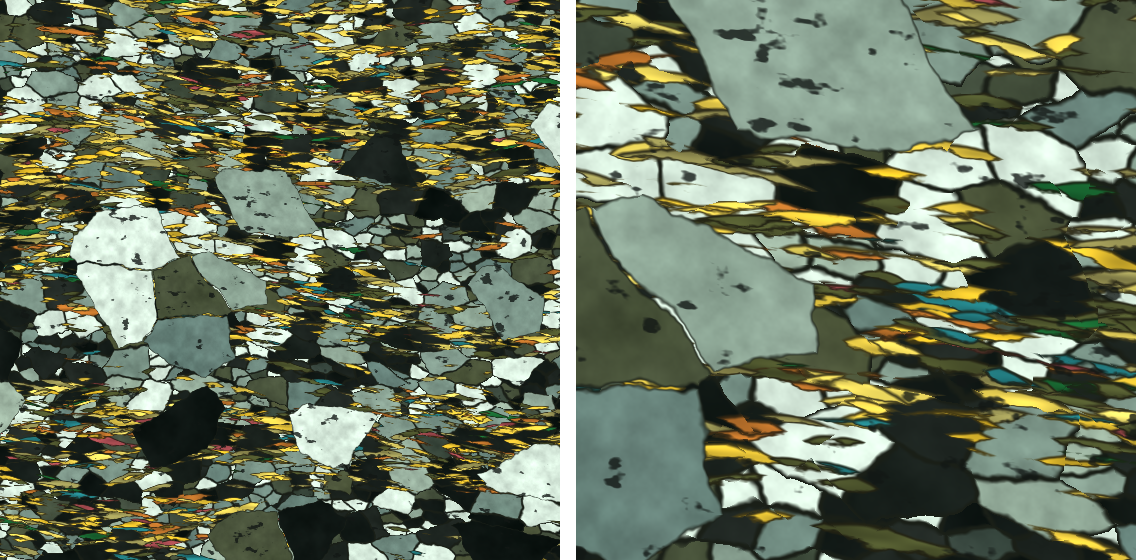
Left: the whole. Right: its middle third, enlarged.
A Shadertoy shader for this texture:

```glsl
float hash(vec2 p) {
    vec3 q = fract(p.xyx * vec3(.1031, .1030, .0973));
    q += dot(q, q.yzx + 33.33);
    return fract((q.x + q.y) * q.z);
}

vec2 hash2(vec2 p) { return vec2(hash(p + 17.3), hash(p + 71.9)); }

float noise(vec2 p) {
    vec2 i = floor(p), f = fract(p);
    f = f * f * (3. - 2. * f);
    return mix(mix(hash(i), hash(i + vec2(1, 0)), f.x),
               mix(hash(i + vec2(0, 1)), hash(i + vec2(1, 1)), f.x), f.y);
}

float fbm(vec2 p) {
    float sum = 0., amp = .53;
    for (int i = 0; i < 4; i++) {
        sum += amp * noise(p);
        p = p * 2.03 + 19.7;
        amp *= .5;
    }
    return sum;
}

// Stretched Voronoi cells: xy = grain id, z = distance to the grain boundary
vec3 grains(vec2 p, vec2 scale) {
    vec2 g = p * scale, cell = floor(g), a = vec2(0), b = vec2(1), id = cell;
    float nearest = 1e3, second = 1e3;
    for (int j = -1; j <= 1; j++)
    for (int i = -1; i <= 1; i++) {
        vec2 c = cell + vec2(i, j);
        vec2 v = c + .06 + .88 * hash2(c + scale) - g;
        float d = dot(v, v);
        if (d < nearest) {
            second = nearest; b = a;
            nearest = d; a = v; id = c;
        } else if (d < second) {
            second = d; b = v;
        }
    }
    vec2 n = normalize(b - a);
    float edge = .5 * (second - nearest) / length(b - a) / length(n * scale);
    return vec3(id + scale, edge);
}

// Quartz and feldspar tones, from extinct black to bright white
vec3 grainColor(vec3 grain, vec2 p) {
    float h = hash(grain.xy + 3.7), tint = hash(grain.xy + 51.1);
    vec3 c = vec3(.86, .94, .88);
    if (h < .36) c = mix(vec3(.04, .07, .06), vec3(.13, .16, .14), tint);
    else if (h < .50) c = mix(vec3(.22, .28, .25), vec3(.32, .35, .22), tint);
    else if (h < .79) c = mix(vec3(.38, .49, .46), vec3(.64, .73, .65), tint);
    c *= .84 + .32 * fbm(p * 65.);
    c += .10 * (fbm(p * 16. + h * 40.) - .5);
    return mix(vec3(.10, .12, .09), c, smoothstep(.0003, .0034, grain.z));
}

// Interference colours of the mica flakes
vec3 flakeColor(float h) {
    if (h < .46) return mix(vec3(.93, .76, .16), vec3(.93, .87, .42), h / .46);
    if (h < .62) return vec3(.60, .58, .33);
    if (h < .82) return vec3(.31, .34, .18);
    if (h < .91) return vec3(.74, .45, .17);
    if (h < .94) return vec3(.66, .30, .32);
    if (h < .97) return vec3(.10, .42, .20);
    return vec3(.14, .50, .52);
}

void mainImage(out vec4 fragColor, in vec2 fragCoord) {
    vec2 uv = fragCoord / iResolution.y;

    // Gently folded foliation and ragged grain outlines
    vec2 p = uv;
    p.y += .05 * uv.x + .012 * sin(uv.x * 7. + uv.y * 5.);
    vec2 q = p + .016 * (vec2(fbm(p * 38.), fbm(p * 38. + 50.)) - .5);

    // Coarse, medium and fine grains
    vec3 coarse = grains(q, vec2(8, 11));
    vec3 medium = grains(q, vec2(16, 24));
    vec3 fine = grains(q, vec2(29, 48));
    bool isCoarse = hash(coarse.xy + 8.3) > .83;
    bool isFine = hash(medium.xy + 5.9) < .42;
    vec3 grain = isFine ? fine : medium;
    vec3 col = grainColor(grain, p);

    // Mica flakes, gathered in bands and squeezed between the grains
    float rough = fbm(p * vec2(55, 120)) - .5;
    for (int layer = 0; layer < 6; layer++) {
        float k = float(layer);
        vec2 scale = vec2(8. + 1.7 * k, 25. + 5. * k);
        vec2 cell = floor(p * scale);
        for (int j = -1; j <= 1; j++)
        for (int i = -1; i <= 1; i++) {
            vec2 c = cell + vec2(i, j), seed = c + 37. * k;
            vec2 center = (c + .1 + .8 * hash2(seed)) / scale;
            float band = noise(center * vec2(2.5, 13) + 4.);
            if (hash(seed + 2.1) > .12 + .75 * smoothstep(.25, .75, band)) continue;
            float angle = .45 * (hash(seed + 6.4) - .5);
            vec2 v = p - center;
            v = vec2(v.x + angle * v.y, v.y - angle * v.x);
            float halfLength = mix(.25, .62, hash(seed + 9.2)) / scale.x;
            float thickness = mix(.10, .27, hash(seed + 4.8)) / scale.y;
            float along = v.x / halfLength;
            float d = thickness * (1. - along * along) - abs(v.y + .005 * rough);
            d += .006 * rough - .22 * grain.z;
            vec3 mica = flakeColor(hash(seed + 12.6));
            mica *= .78 + .44 * noise(p * vec2(35, 190) + k);
            vec3 rim = mix(vec3(.13, .12, .07), mica * .5, .4);
            mica = mix(rim, mica, smoothstep(.0004, .0024, d));
            col = mix(col, mica, smoothstep(-.0013, .0008, d));
        }
    }

    // Coarse grains stand clear of the mica
    if (isCoarse) {
        vec3 c = grainColor(coarse, p);
        col = mix(col, c, smoothstep(.0, .0018, coarse.z));
    }

    // Scattered opaque specks
    float speck = smoothstep(.70, .78, fbm(p * vec2(45, 75) + 90.));
    col = mix(col, vec3(.07, .09, .08), .8 * speck);
    fragColor = vec4(clamp(col, 0., 1.), 1);
}
```
